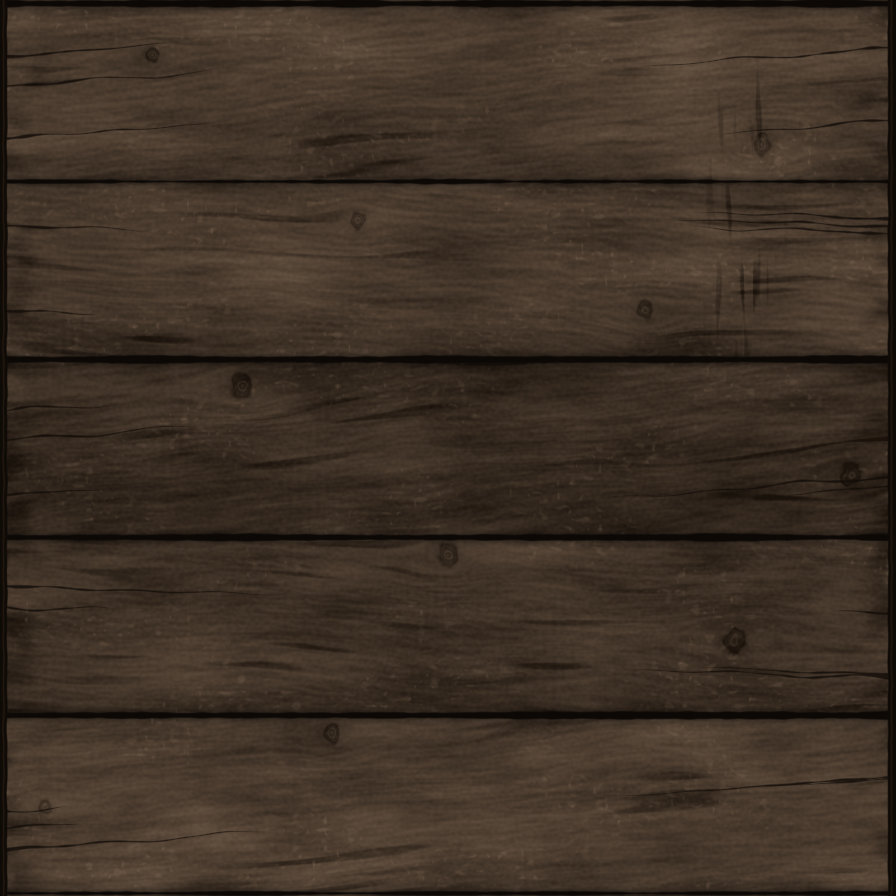
This texture is drawn by a WebGL 1 fragment shader. Its source:

```glsl
precision highp float;
// Five weathered, dark brown boards stacked in one column with black gaps.
// Stretched gradient noise makes the grain and stains; loops place the knots
// and end cracks on each board, then scuffs, scratches and gaps are layered on.
uniform vec2 u_resolution;

vec2 hash2(vec2 p) {
  return fract(sin(vec2(dot(p, vec2(127.1, 311.7)), dot(p, vec2(269.5, 183.3)))) * 43758.55);
}

float corner(vec2 cell, vec2 offset, vec2 f) {
  float angle = 6.2832 * hash2(cell + offset).x;
  return dot(vec2(cos(angle), sin(angle)), f - offset);
}

// Gradient noise, roughly -0.7 to 0.7
float noise(vec2 p) {
  vec2 i = floor(p), f = p - i;
  vec2 w = f * f * f * (f * (f * 6.0 - 15.0) + 10.0);
  return mix(mix(corner(i, vec2(0, 0), f), corner(i, vec2(1, 0), f), w.x),
             mix(corner(i, vec2(0, 1), f), corner(i, vec2(1, 1), f), w.x), w.y);
}

void main() {
  vec2 p = gl_FragCoord.xy / u_resolution;
  float px = 1.0 / min(u_resolution.x, u_resolution.y);

  // Board number from the bottom, and height within the board
  const float boardHeight = 0.1986;
  float row = (p.y - 0.003) / boardHeight;
  float id = clamp(floor(row), 0.0, 4.0);
  float v = row - id;
  float slope = mod(id, 2.0) < 0.5 ? 0.075 : -0.035;

  // Knots bend the grain around them and carry dark rings
  vec2 grain = vec2(p.x, p.y - slope * p.x + 0.012 * noise(vec2(p.x * 5.0, p.y * 12.0 + id * 9.0)));
  float knotShade = 0.0;
  for (int k = 0; k < 2; k++) {
    float n = float(k);
    vec2 knot = vec2(fract(0.05 + 0.45 * id + 0.32 * n), min(fract(0.49 + 0.43 * id + 0.5 * n), 0.9));
    vec2 d = vec2(p.x - knot.x, (v - knot.y) * boardHeight);
    float size = 0.007 + 0.006 * hash2(vec2(id, n + 3.0)).x;
    float r = length(d * vec2(1.1, 0.9)) / size + 0.5 * noise(p * 90.0);
    grain.y -= d.y * 0.8 * exp(-0.12 * dot(d, d * vec2(0.4, 1.0)) / (size * size));
    knotShade += 0.3 * exp(-pow((r - 0.9) * 4.0, 2.0))
               + smoothstep(1.1, 0.6, r) * (0.12 + 0.1 * sin(r * 14.0))
               + 0.14 * exp(-0.25 * r * r);
  }
  grain += id * vec2(7.3, 3.1);

  // Board tone, broad stains and three scales of grain
  float tone = 0.73 - 0.27 * exp(-0.9 * (id - 1.75) * (id - 1.75));
  float stain = noise(p * vec2(3.5, 9.0) + id * 5.7);
  tone += 0.3 * stain + 0.2 * noise(p * vec2(11.0, 24.0) + id * 3.3);
  tone += 0.16 * noise(grain * vec2(4.0, 48.0));
  tone += 0.17 * noise(grain * vec2(11.0, 125.0));
  tone += 0.16 * noise(grain * vec2(38.0, 230.0));
  tone += 0.12 * noise(p * vec2(190.0, 240.0));
  tone -= knotShade;

  // Grime toward the board edges and ends
  float edge = smoothstep(0.3, 0.0, min(v, 1.15 - v));
  float ends = smoothstep(0.07, 0.0, min(p.x, 1.0 - p.x));
  tone -= 0.25 * edge * smoothstep(-0.2, 0.4, noise(p * vec2(5.0, 14.0) + 8.0));
  tone -= 0.3 * ends * smoothstep(-0.1, 0.4, noise(p * vec2(24.0, 30.0)));

  // Short hairline splits following the grain
  float split = smoothstep(0.2, 0.42, noise(grain * vec2(6.0, 82.0) + 31.0));
  tone -= 0.33 * split * smoothstep(-0.15, 0.3, noise(p * vec2(4.0, 13.0) + 17.0));

  // Pale scuffs and specks, strongest on the dark board
  float scuff = smoothstep(0.22, 0.5, noise(p * vec2(65.0, 130.0) + 4.0));
  float speck = smoothstep(0.32, 0.55, noise(p * vec2(150.0, 125.0) + 60.0));
  float worn = smoothstep(-0.1, 0.35, noise(p * vec2(7.0, 15.0) + 43.0) + 0.15 * edge);
  tone += (0.2 * scuff + 0.25 * speck) * worn;

  // Upright scratches on the upper right
  float scratch = smoothstep(0.16, 0.42, noise(vec2(p.x * 130.0 + 0.6 * p.y, p.y * 11.0)));
  scratch *= exp(-pow((p.x - 0.83) / 0.035, 2.0)) * smoothstep(0.58, 0.64, p.y) * smoothstep(0.96, 0.86, p.y);
  tone -= 0.4 * scratch;

  // Tapered cracks running in from either end
  float crack = 0.0;
  for (int i = 0; i < 5; i++) {
    float n = float(i);
    vec2 h = hash2(vec2(id + 2.0, n + 11.0));
    float along = mod(n + id, 2.0) < 0.5 ? p.x : 1.0 - p.x;
    float taper = clamp(1.0 - along / (0.07 + 0.33 * h.x * h.x), 0.0, 1.0);
    float path = (0.15 + 0.7 * h.y) * boardHeight + slope * (p.x - step(0.5, p.x))
               + 0.007 * noise(vec2(p.x * 14.0, n * 5.0 + id));
    float gap = abs(v * boardHeight - path) - 0.0019 * taper * (0.7 + noise(p * 50.0));
    crack = max(crack, smoothstep(px, -px, gap) * smoothstep(0.0, 0.25, taper));
  }

  vec3 wood = mix(vec3(0.10, 0.07, 0.045), vec3(0.37, 0.30, 0.238), clamp(tone, 0.0, 1.1));
  wood = mix(wood, vec3(0.07, 0.048, 0.032), 0.85 * crack);

  // Uneven gaps between boards, with a soft shade beside them
  float seam = floor(row + 0.5);
  float seamWidth = mod(seam, 4.0) < 0.5 ? 0.0018 : 0.0036;
  float seamDist = abs(row - seam) * boardHeight - seamWidth
                 + 0.0022 * noise(vec2(p.x * 9.0, seam * 7.3)) + 0.0012 * noise(vec2(p.x * 60.0, seam * 3.7));
  wood *= 1.0 - 0.35 * exp(-max(seamDist, 0.0) / 0.004);
  wood = mix(wood, vec3(0.048, 0.033, 0.022), smoothstep(px, -px, seamDist));

  // Dark side gaps with a faint brown line
  float side = min(p.x, 0.999 - p.x) - 0.008 + 0.0015 * noise(vec2(p.x * 4.0, p.y * 40.0));
  vec3 sideGap = vec3(0.055, 0.038, 0.025) + vec3(0.07, 0.05, 0.03) * exp(-pow((side + 0.004) / 0.0011, 2.0));
  gl_FragColor = vec4(mix(wood, sideGap, smoothstep(px, -px, side)), 1.0);
}
```
